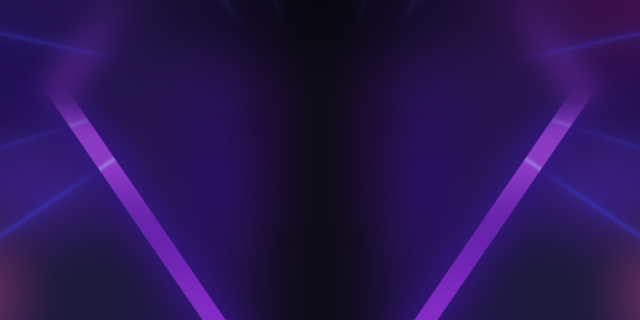
This background is drawn by a Shadertoy shader. Its source:

```glsl
// Mirrored neon bars leaning towards the centre of a dark indigo stage.
// Soft elliptical glows tint the space; thin light rays fan outward,
// crossing the bars as pale streaks. Units are canvas heights.

const vec3 CORE   = vec3(0.055, 0.045, 0.095);
const vec3 INDIGO = vec3(0.140, 0.085, 0.300);
const vec3 VIOLET = vec3(0.175, 0.060, 0.400);
const vec3 WINE   = vec3(0.130, 0.030, 0.200);
const vec3 NIGHT  = vec3(0.120, 0.055, 0.335);
const vec3 HAZE   = vec3(0.240, 0.120, 0.540);
const vec3 SLATE  = vec3(0.100, 0.105, 0.210);
const vec3 ROSE   = vec3(0.370, 0.180, 0.360);
const vec3 PLUM   = vec3(0.270, 0.060, 0.280);
const vec3 ORCHID = vec3(0.340, 0.130, 0.540);
const vec3 HALO   = vec3(0.220, 0.080, 0.560);
const vec3 BEAM   = vec3(0.220, 0.200, 0.740);
const vec3 STREAK = vec3(0.640, 0.500, 0.900);

// Each ray: inner end (xy) and unit direction (zw)
const int RAY_COUNT = 5;
const vec4 RAYS[RAY_COUNT] = vec4[](
    vec4(0.64, 0.505, 0.828, -0.560),
    vec4(0.72, 0.627, 0.952, -0.305),
    vec4(0.58, 0.804, 0.977, 0.215),
    vec4(0.21, 0.880, 0.600, 0.800),
    vec4(0.10, 0.880, 0.316, 0.949));
const float RAY_POWER[RAY_COUNT] = float[](0.42, 0.24, 0.28, 0.16, 0.16);

float bell(float d, float width) {
    return exp(-d * d / (width * width));
}

float glow(vec2 p, vec2 centre, vec2 radius) {
    vec2 d = (p - centre) / radius;
    return exp(-dot(d, d));
}

float segmentDistance(vec2 p, vec2 a, vec2 b) {
    vec2 pa = p - a, ba = b - a;
    return length(pa - ba * clamp(dot(pa, ba) / dot(ba, ba), 0.0, 1.0));
}

// Position along a ray (x) and signed distance from its line (y)
vec2 rayCoords(vec2 p, vec4 ray) {
    vec2 d = p - ray.xy;
    return vec2(dot(d, ray.zw), d.x * ray.w - d.y * ray.z);
}

vec3 backdrop(vec2 p, float side) {
    vec3 col = mix(CORE, INDIGO, smoothstep(0.0, 0.42, p.x));
    col = mix(col, WINE, 0.45 * glow(p, vec2(0.17, 0.58), vec2(0.09, 0.30)));
    col = mix(col, VIOLET, 0.75 * glow(p, vec2(0.33, 0.42), vec2(0.14, 0.36)));
    col *= 1.0 - 0.40 * smoothstep(0.68, 1.0, p.y) * (1.0 - smoothstep(0.3, 0.8, p.x));
    col = mix(col, NIGHT, 0.85 * glow(p, vec2(0.98, 0.78), vec2(0.24, 0.26)));
    col = mix(col, SLATE, 0.90 * glow(p, vec2(0.76, 0.08), vec2(0.26, 0.24)));
    col = mix(col, HAZE, 0.80 * glow(p, vec2(0.90, 0.42), vec2(0.24, 0.16)));
    col = mix(col, ROSE, 0.85 * glow(p, vec2(1.03, 0.08), vec2(0.13, 0.19)));
    // Warm corner on the right side only
    float warm = smoothstep(0.0, 0.3, side);
    return mix(col, PLUM, 0.75 * warm * glow(p, vec2(1.0, 1.0), vec2(0.38, 0.26)));
}

vec3 barColour(float y) {
    vec3 col = mix(vec3(0.53, 0.17, 0.79), vec3(0.42, 0.14, 0.69), smoothstep(0.0, 0.28, y));
    return mix(col, vec3(0.56, 0.23, 0.78), smoothstep(0.30, 0.50, y));
}

void mainImage(out vec4 fragColor, in vec2 fragCoord) {
    float pixel = 1.0 / iResolution.y;
    float side = (fragCoord.x - 0.5 * iResolution.x) * pixel;
    vec2 p = vec2(abs(side), fragCoord.y * pixel);
    vec3 col = backdrop(p, side);

    // Glow around the bar and the faint bend above it
    float barDist = (p.x - 0.331 - 0.687 * p.y) * 0.824;
    float lower = 1.0 - smoothstep(0.55, 0.80, p.y);
    col = mix(col, HALO, 0.62 * lower * bell(barDist, 0.085));
    float bend = segmentDistance(p, vec2(0.80, 0.74), vec2(0.66, 0.97));
    col = mix(col, ORCHID, 0.62 * bell(bend, 0.075) * (1.0 - 0.65 * smoothstep(0.78, 1.0, p.y)));

    // Rays with a thin core and a wide soft skirt
    float streak = 0.0;
    for (int i = 0; i < RAY_COUNT; i++) {
        vec2 r = rayCoords(p, RAYS[i]);
        float reach = smoothstep(0.0, 0.22, r.x);
        float light = bell(r.y, 0.008) + 0.45 * bell(r.y, 0.035);
        col = mix(col, BEAM, RAY_POWER[i] * reach * light);
        streak += RAY_POWER[i] * bell(r.y, 0.008) * step(0.0, r.x);
    }

    // Bar with soft upper end and pale crossings
    float bar = 1.0 - smoothstep(-pixel, pixel, abs(barDist) - 0.030);
    bar *= 1.0 - smoothstep(0.56, 0.74, p.y);
    vec3 neon = mix(barColour(p.y), STREAK, min(1.0, 1.9 * streak));
    col = mix(col, neon, 0.95 * bar);

    fragColor = vec4(col, 1.0);
}
```
